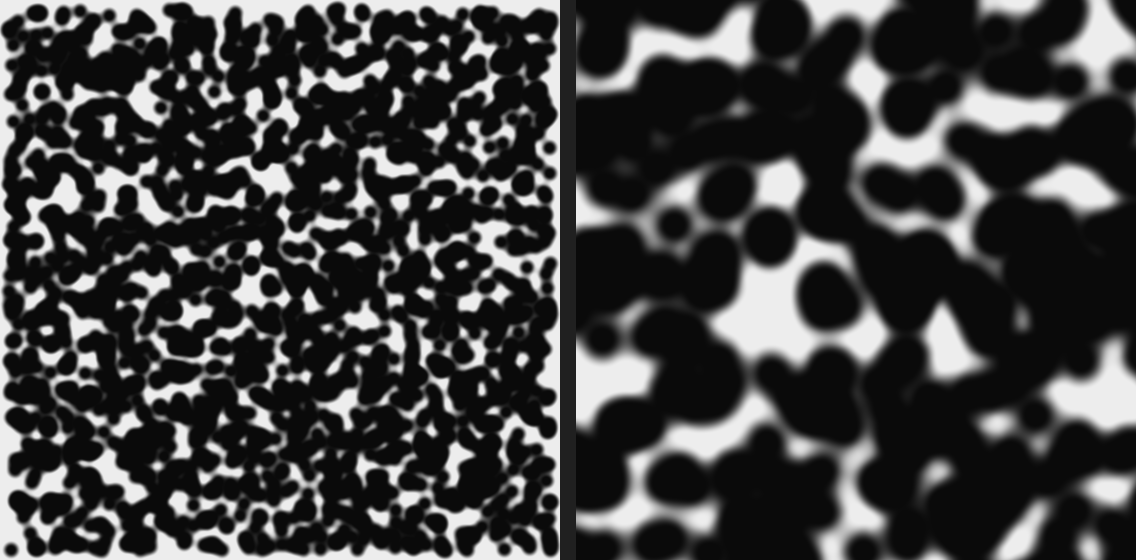
Left, the full canvas; right, a detail of the centre.
Reproduce this texture procedurally as a WebGL 1 fragment shader.

```glsl
precision highp float;

uniform vec2 u_resolution;

const float CELLS = 16.0;      // grid cells per side
const int SLOTS = 16;          // possible discs in each cell
const float OCCUPANCY = 0.55;  // chance that a slot holds a disc
const float MARGIN = 0.016;    // keeps disc centres off the border
const float RADIUS = 0.0125;
const float SOFTNESS = 0.012;  // half width of the blurred rim
const vec3 INK = vec3(0.038);
const vec3 PAPER = vec3(0.93);

vec3 hash33(vec3 p) {
  vec3 q = fract(p * vec3(0.1031, 0.1030, 0.0973));
  q += dot(q, q.yxz + 33.33);
  return fract((q.xxy + q.yxx) * q.zyx);
}

// 0 inside the disc, 1 outside, with a soft rim
float outsideDisc(vec2 p, vec2 centre, float radius, float softness) {
  return smoothstep(radius - softness, radius + softness, length(p - centre));
}

// 1 inside the square grid, 0 for cells beyond its border
float insideGrid(vec2 cell, float cells) {
  vec2 inside = step(vec2(0.0), cell) * step(cell, vec2(cells - 1.0));
  return inside.x * inside.y;
}

// Paper left uncovered by the discs that one cell scatters
float cellGap(vec2 p, vec2 cell, float cellSize, float margin) {
  float gap = 1.0;
  for (int i = 0; i < SLOTS; i++) {
    vec3 rnd = hash33(vec3(cell * 7.31 + 3.7, float(i) * 23.17 + 5.3));
    vec2 centre = margin + (cell + rnd.xy) * cellSize;
    float outside = outsideDisc(p, centre, RADIUS, SOFTNESS);
    gap *= mix(1.0, outside, step(rnd.z, OCCUPANCY));
  }
  return gap;
}

// Product over the four cells nearest to p
float uncovered(vec2 p, float cells, float margin) {
  float cellSize = (1.0 - 2.0 * margin) / cells;
  vec2 corner = floor((p - margin) / cellSize - 0.5);
  float gap = 1.0;
  for (int y = 0; y <= 1; y++) {
    for (int x = 0; x <= 1; x++) {
      vec2 cell = corner + vec2(float(x), float(y));
      float covered = 1.0 - cellGap(p, cell, cellSize, margin);
      gap *= 1.0 - covered * insideGrid(cell, cells);
    }
  }
  return gap;
}

void main() {
  vec2 p = gl_FragCoord.xy / u_resolution;
  float gap = uncovered(p, CELLS, MARGIN);

  // The contrast curve closes thin gaps and rounds the wide ones
  float paper = smoothstep(0.1, 0.8, gap);
  gl_FragColor = vec4(mix(INK, PAPER, paper), 1.0);
}
```
